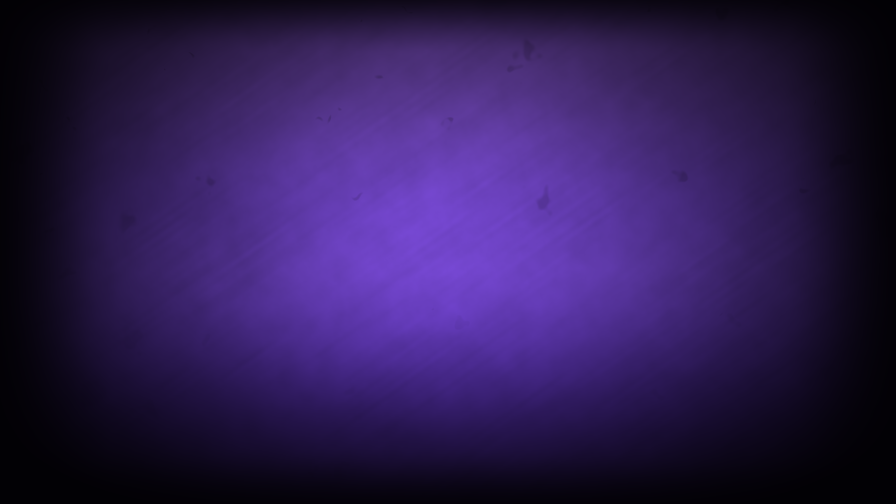
Give the GLSL for this background, as a WebGL 1 fragment shader.

```glsl
precision highp float;
// A worn violet wall lit from its centre, with dark edges, stains and scratches.
uniform vec2 u_resolution;

float hash(vec2 p) {
  p = fract(p * vec2(0.1031, 0.1137));
  p += dot(p, p.yx + 33.33);
  return fract((p.x + p.y) * p.x * 7.31);
}

float noise(vec2 p) {
  vec2 cell = floor(p), f = fract(p);
  f = f * f * (3.0 - 2.0 * f);
  return mix(mix(hash(cell), hash(cell + vec2(1.0, 0.0)), f.x),
             mix(hash(cell + vec2(0.0, 1.0)), hash(cell + 1.0), f.x), f.y);
}

float fbm(vec2 p) {
  float sum = 0.0, amplitude = 0.5;
  for (int i = 0; i < 5; i++) {
    sum += amplitude * noise(p);
    p = mat2(1.6, 1.2, -1.2, 1.6) * p + 17.3;
    amplitude *= 0.5;
  }
  return sum;
}

// Ragged dark spots, at most one in each grid cell
float stains(vec2 p) {
  float ink = 0.0;
  vec2 home = floor(p);
  p += 0.3 * (vec2(noise(p * 6.0), noise(p * 6.0 + 40.0)) - 0.5);
  for (int y = -1; y <= 1; y++) {
    for (int x = -1; x <= 1; x++) {
      vec2 cell = home + vec2(float(x), float(y));
      vec2 centre = cell + vec2(hash(cell + 3.0), hash(cell + 71.0));
      float radius = 0.22 * pow(hash(cell + 29.0), 3.0);
      float spot = 1.0 - smoothstep(radius * 0.6, radius + 0.05, length(p - centre));
      ink = max(ink, spot * step(0.6, hash(cell + 53.0)));
    }
  }
  return ink;
}

void main() {
  vec2 uv = gl_FragCoord.xy / u_resolution;
  vec2 wall = gl_FragCoord.xy / u_resolution.y;

  // Central glow, reaching further up than down
  vec2 offset = uv - vec2(0.5, 0.49);
  vec2 spread = vec2(0.40, offset.y > 0.0 ? 0.60 : 0.37);
  offset /= spread;
  float light = max(0.0, 1.08 * exp(-dot(offset, offset)) - 0.08);

  // Soft dark frame
  vec2 border = min(uv, 1.0 - uv);
  light *= smoothstep(-0.03, 0.13, border.x) * smoothstep(-0.05, 0.11, border.y);

  // Mottled plaster and fine diagonal scratches
  float mottle = fbm(wall * 4.0 + 5.0) - 0.48;
  float grain = fbm(wall * 28.0) - 0.48;
  vec2 along = mat2(0.82, -0.57, 0.57, 0.82) * wall;
  float scratch = noise(along * vec2(7.0, 110.0)) * noise(along * vec2(5.0, 23.0) + 9.0);
  float upper = smoothstep(0.3, 0.75, uv.y);
  float texture = 1.0 + 0.16 * mottle + 0.10 * grain - 0.07 * (scratch - 0.25);
  texture -= (0.04 + 0.12 * upper) * stains(wall * 9.0 + 2.0);

  // Bluer below, greyer and warmer above
  vec3 violet = mix(vec3(0.38, 0.21, 0.78), vec3(0.44, 0.27, 0.78), smoothstep(0.1, 0.5, uv.y));
  violet = mix(violet, vec3(0.45, 0.29, 0.70), smoothstep(0.55, 0.95, uv.y));
  vec3 colour = violet * light * texture + vec3(0.008, 0.003, 0.018);
  gl_FragColor = vec4(colour, 1.0);
}
```
